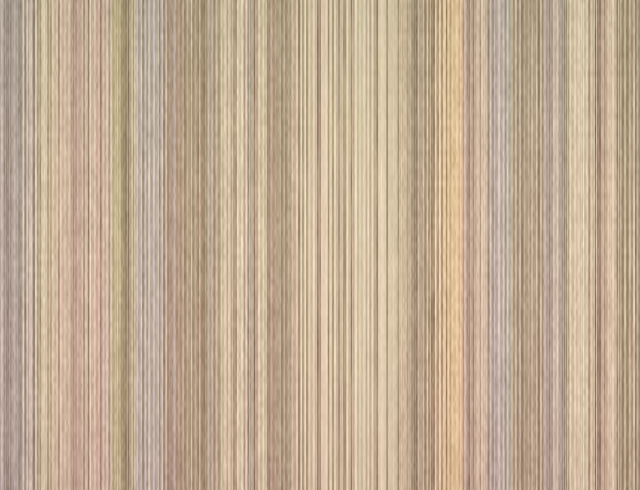
Give the GLSL for this texture, as a WebGL 1 fragment shader.

```glsl
precision highp float;
uniform vec2 u_resolution;

float hash(vec2 p) {
  return fract(sin(dot(p, vec2(127.1, 311.7))) * 43758.5453);
}

float noise(vec2 p) {
  vec2 i = floor(p), f = fract(p);
  f = f * f * (3.0 - 2.0 * f);
  return mix(mix(hash(i), hash(i + vec2(1.0, 0.0)), f.x),
             mix(hash(i + vec2(0.0, 1.0)), hash(i + 1.0), f.x), f.y);
}

// Faded dye for a position h along the colour cycle
vec3 dye(float h) {
  vec3 brown = vec3(0.69, 0.60, 0.505);
  vec3 rose = vec3(0.80, 0.675, 0.605);
  vec3 cream = vec3(0.83, 0.745, 0.63);
  if (h < 0.15) return vec3(0.725, 0.665, 0.63);
  if (h < 0.22) return brown;
  if (h < 0.25) return rose;
  if (h < 0.34) return brown;
  if (h < 0.40) return vec3(0.73, 0.65, 0.60);
  if (h < 0.49) return vec3(0.70, 0.625, 0.48);
  if (h < 0.53) return rose;
  if (h < 0.68) return cream;
  if (h < 0.80) return brown;
  if (h < 0.87) return rose;
  if (h < 0.90) return vec3(0.87, 0.73, 0.56);
  return cream;
}

// Index of the band at x, with uneven band edges
float bandIndex(float x) {
  float s = x * 24.0, i = floor(s);
  return i - step(s, i + 0.4 * hash(vec2(i, 3.0)));
}

// One row of thin pale and dark threads laid over the cloth
vec3 threads(vec3 cloth, vec2 uv, float count, float strength, float paleShare, float seed) {
  float s = uv.x * count, id = floor(s);
  float kind = hash(vec2(id, seed)), tint = hash(vec2(id, seed + 1.0));
  float center = 0.4 + 0.2 * hash(vec2(id, seed + 2.0));
  float halfWidth = 0.15 + 0.07 * tint;
  float blur = max(0.05, 0.35 * count / u_resolution.x);
  float line = 1.0 - smoothstep(halfWidth - blur, halfWidth + blur, abs(fract(s) - center));
  vec3 pale = mix(vec3(0.94, 0.88, 0.73), vec3(0.93, 0.85, 0.79), tint);
  vec3 dark = mix(vec3(0.47, 0.42, 0.32), vec3(0.53, 0.41, 0.36), tint);
  float wear = 0.65 + 0.6 * noise(vec2(id * 1.7, uv.y * 11.0 + seed));
  float amount = strength * wear * (0.35 + 0.65 * hash(vec2(id, seed + 4.0)));
  return mix(cloth, kind < paleShare ? pale : dark, line * clamp(amount, 0.0, 1.0));
}

void main() {
  vec2 uv = gl_FragCoord.xy / u_resolution;

  // Broad bands, with a wide pale field right of the middle
  float band = bandIndex(uv.x);
  vec3 color = dye(fract(band * 0.618034));
  float field = smoothstep(0.455, 0.47, uv.x) * (1.0 - smoothstep(0.61, 0.63, uv.x));
  color = mix(color, vec3(0.835, 0.755, 0.635), 0.95 * field);

  // Narrow stripes that borrow a neighbouring dye
  float stripe = floor(uv.x * 105.0 + 0.5 * noise(vec2(uv.x * 40.0, 2.0)));
  float borrowed = 0.5 * step(0.58, hash(vec2(stripe, 9.0))) * (1.0 - 0.65 * field);
  color = mix(color, dye(hash(vec2(stripe, 17.0))), borrowed);

  // Strand brightness and rose to green drift
  float strand = hash(vec2(floor(uv.x * 300.0), 5.0)) - 0.5;
  float drift = noise(vec2(uv.x * 130.0, 8.0)) - 0.5;
  color += strand * 0.035 + drift * vec3(0.03, -0.014, 0.008);

  // Even pale threads, then sparse dark seams, denser in some bands
  float density = mix(0.4 + 0.5 * hash(vec2(band, 21.0)), 0.85, field);
  color = threads(color, uv, 152.0, density, 0.8, 31.0);
  vec2 seam = uv + vec2(0.5 / 152.0, 0.0);
  float seamDensity = density * (0.15 + 0.65 * step(0.45, hash(vec2(floor(seam.x * 152.0), 71.0))));
  color = threads(color, seam, 152.0, seamDensity, 0.12, 47.0);

  // Short woven fibres along the threads
  float fibre = noise(uv * vec2(430.0, 80.0)) - 0.5;
  float streak = noise(uv * vec2(240.0, 22.0) + 60.0) - 0.5;
  color += (fibre * 0.085 + streak * 0.035) * (1.0 - 0.5 * field);

  // Rosier foot, greener top, shaded edges
  color += (0.5 - uv.y) * vec3(0.018, -0.012, 0.006);
  vec2 fromCenter = uv - 0.5;
  color *= 1.025 - 0.16 * dot(fromCenter, fromCenter);

  gl_FragColor = vec4(clamp(color, 0.0, 1.0), 1.0);
}
```
